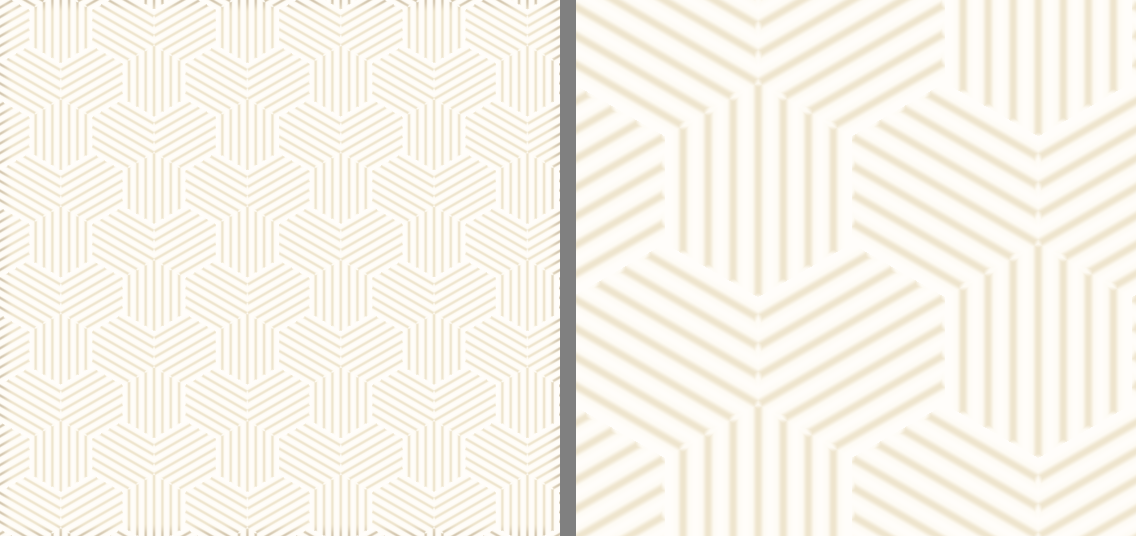
Left: the whole. Right: its middle third, enlarged.
Reproduce this pattern procedurally as a WebGL 1 fragment shader.

```glsl
precision highp float;

uniform vec2 u_resolution;

#define HEXES_ACROSS 9.0
#define ROWS_DOWN 10.0
#define ORIGIN_HEX vec2(3.976, 5.485)
#define STRIPE_PITCH 0.1342
#define STRIPE_HALF_WIDTH 0.019
#define END_INSET 0.012
#define EDGE_SOFTNESS 0.016
#define PAPER vec3(1.0, 0.993, 0.982)
#define CREAM vec3(0.985, 0.962, 0.895)
#define GOLD vec3(0.935, 0.897, 0.807)
#define BORDER_GOLD vec3(0.83, 0.78, 0.69)
#define BORDER_WIDTH 0.024

const float ROW_HEIGHT = 0.8660254;
const float HEX_RADIUS = 0.5773503;
const float SIXTH_TURN = 1.0471976;

// Centre of the pointy-top hexagon (width 1) that holds p
vec2 hexCenter(vec2 p) {
  vec2 cell = vec2(1.0, 2.0 * ROW_HEIGHT);
  vec2 evenRow = floor(p / cell + 0.5) * cell;
  vec2 oddRow = (floor(p / cell) + 0.5) * cell;
  vec2 a = p - evenRow;
  vec2 b = p - oddRow;
  return dot(a, a) < dot(b, b) ? evenRow : oddRow;
}

// Three stripe directions, so that no two neighbours share one
float stripeAngle(vec2 center) {
  float row = floor(center.y / ROW_HEIGHT + 0.5);
  float kind = mod(floor(center.x - 1.5 * row + 0.5), 3.0);
  return SIXTH_TURN * (1.5 + kind);
}

// Signed distance to the nearest of seven bars cut off at the hexagon sides
float stripeDistance(vec2 local, float angle) {
  vec2 axis = vec2(cos(angle), sin(angle));
  float along = dot(local, axis);
  float across = dot(local, vec2(axis.y, -axis.x));
  float bar = clamp(floor(across / STRIPE_PITCH + 0.5), -3.0, 3.0) * STRIPE_PITCH;
  float halfLength = HEX_RADIUS * (1.0 - abs(bar)) - END_INSET;
  return max(abs(across - bar) - STRIPE_HALF_WIDTH, abs(along) - halfLength);
}

void main() {
  vec2 uv = gl_FragCoord.xy / u_resolution;
  vec2 p = uv * vec2(HEXES_ACROSS, ROWS_DOWN) - ORIGIN_HEX;
  p.y *= ROW_HEIGHT;

  vec2 center = hexCenter(p);
  float d = stripeDistance(p - center, stripeAngle(center));

  // Stripe coverage and the faint cream bleed around it
  float blur = max(EDGE_SOFTNESS, HEXES_ACROSS / u_resolution.x);
  float stripe = 1.0 - smoothstep(-blur, blur, d);
  float spread = max(d, 0.0) / 0.03;
  float bleed = 0.35 * exp(-spread * spread);

  // Stripes darken along the canvas border
  vec2 inset = min(uv, 1.0 - uv);
  float border = 1.0 - smoothstep(0.0, BORDER_WIDTH, min(inset.x, inset.y));
  vec3 ink = mix(GOLD, BORDER_GOLD, border);

  vec3 color = mix(PAPER, CREAM, bleed);
  gl_FragColor = vec4(mix(color, ink, stripe), 1.0);
}
```
